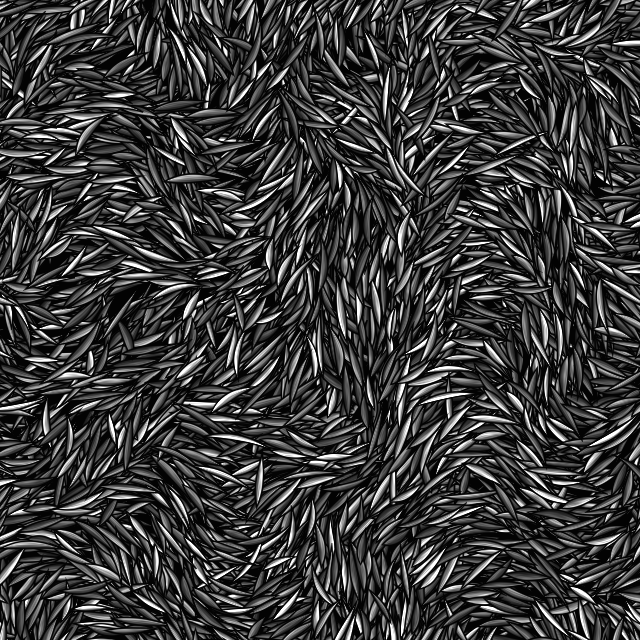
Reproduce this texture procedurally as a Shadertoy shader.

```glsl
// Dense mat of pale, curved, pointed blades on black, combed along a swirling field.
// Jittered grids of lens shapes are stacked back to front; each blade darkens a
// narrow gap around itself, then paints its own lengthwise shading.

const int LAYERS = 14;
const float CELL = 0.055;        // grid spacing, also the reach of a blade
const float GAP = 0.0040;        // dark margin around each blade
const float SOFTNESS = 0.0011;   // edge blur
const vec3 BACKGROUND = vec3(0.01);

vec4 hash4(vec3 seed) {
    vec4 h = fract(seed.xyzx * vec4(0.1031, 0.1030, 0.0973, 0.1099));
    h += dot(h, h.wzxy + 33.33);
    return fract((h.xxyz + h.yzzw) * h.zywx);
}

vec2 gradientAt(vec2 corner) {
    float angle = 6.2832 * hash4(vec3(corner, 7.0)).x;
    return vec2(cos(angle), sin(angle));
}

float gradientNoise(vec2 p) {
    vec2 i = floor(p), f = fract(p);
    vec2 s = f * f * f * (f * (f * 6.0 - 15.0) + 10.0);
    vec2 x = vec2(1.0, 0.0), y = vec2(0.0, 1.0);
    float a = dot(gradientAt(i), f);
    float b = dot(gradientAt(i + x), f - x);
    float c = dot(gradientAt(i + y), f - y);
    float d = dot(gradientAt(i + 1.0), f - 1.0);
    return mix(mix(a, b, s.x), mix(c, d, s.x), s.y);
}

// Combing direction: broad swirls plus a smaller wander
float flowAngle(vec2 p) {
    return 0.25 + 3.6 * gradientNoise(p * 3.2 + 4.7)
                + 1.5 * gradientNoise(p * 7.5 + 21.3);
}

// Blade frame: x runs -1..1 from tip to tip, y is the offset from the bent spine
vec2 bladeCoords(vec2 offset, float angle, float halfLength, float bend) {
    float c = cos(angle), s = sin(angle);
    vec2 q = vec2(c * offset.x + s * offset.y, c * offset.y - s * offset.x);
    float u = q.x / halfLength;
    return vec2(u, q.y - bend * halfLength * (u * u - 0.4));
}

// Grey of the blade surface: one lit flank and faint lengthwise streaks
float bladeShade(float u, float across, float side, float tone, vec2 seed) {
    float flank = mix(0.36, 1.12, smoothstep(-1.0, 0.7, across * side));
    float streak = gradientNoise(vec2(u * 1.5, across * 2.2) + seed);
    return tone * flank * (1.0 + 0.55 * streak) * (1.0 - 0.2 * u * side);
}

// Draws one blade over the grey value beneath it
float paintBlade(float under, vec2 offset, vec2 center, vec4 shape, vec4 look,
                 float depth, float blur) {
    float stray = 2.0 * shape.x - 1.0;
    float angle = flowAngle(center) + 0.35 * stray + 1.0 * pow(stray, 5.0);
    float halfLength = CELL * mix(0.42, 0.82, shape.y);
    float halfWidth = mix(0.0030, 0.0056, shape.z);
    float bend = 0.36 * (shape.w - 0.5);

    vec2 q = bladeCoords(offset, angle, halfLength, bend);
    float width = halfWidth * (1.0 - q.x * q.x) * (1.0 - 0.25 * q.x);
    float dist = abs(q.y) - width;
    if (abs(q.x) > 1.4 || dist > GAP) return under;

    float across = clamp(q.y / max(width, 0.0001), -1.0, 1.0);
    float side = look.x < 0.5 ? -1.0 : 1.0;
    float tone = mix(0.36, 1.08, look.y * look.y);
    tone *= mix(1.2, 0.85, shape.z) * mix(0.7, 1.05, depth);

    float shade = bladeShade(q.x, across, side, tone, look.zw * 40.0);
    float cover = 1.0 - smoothstep(-blur, blur, dist);
    float shadow = smoothstep(0.3 * GAP, GAP, dist);
    return mix(under * shadow, shade, cover);
}

// One jittered grid of blades
float paintLayer(float under, vec2 p, float layer, float blur) {
    vec2 grid = p / CELL + layer * vec2(0.37, 0.73);
    vec2 home = floor(grid);
    float depth = layer / float(LAYERS);
    for (int j = -1; j <= 1; j++) {
        for (int i = -1; i <= 1; i++) {
            vec2 id = home + vec2(i, j);
            vec2 jitter = hash4(vec3(id, layer + 11.0)).xy;
            vec2 offset = (grid - id - jitter) * CELL;
            if (dot(offset, offset) > CELL * CELL) continue;
            vec4 shape = hash4(vec3(id, layer + 43.0));
            vec4 look = hash4(vec3(id, layer + 89.0));
            under = paintBlade(under, offset, p - offset, shape, look, depth, blur);
        }
    }
    return under;
}

void mainImage(out vec4 fragColor, in vec2 fragCoord) {
    vec2 p = fragCoord / iResolution.y;
    float blur = max(SOFTNESS, 0.6 / iResolution.y);
    float grey = 0.0;
    for (int k = 0; k < LAYERS; k++) {
        grey = paintLayer(grey, p, float(k), blur);
    }
    fragColor = vec4(min(BACKGROUND + grey, vec3(1.0)), 1.0);
}
```
